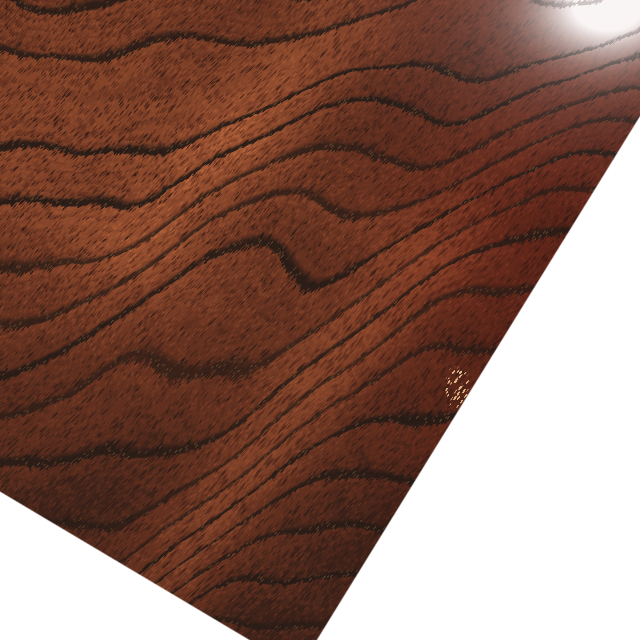
Write a WebGL 2 fragment shader that draws this texture.

```glsl
#version 300 es
precision highp float;
// Corner of a lacquered wood board with wavy dark growth rings on white.

uniform vec2 u_resolution;
out vec4 fragColor;

float hash(vec2 p) {
    return fract(sin(dot(p, vec2(127.1, 311.7))) * 43758.5);
}

float bell(float x, float width) {
    return exp(-x * x / (width * width));
}

// Layered sines for broad, soft variation.
float clouds(vec2 p) {
    return 0.5 * sin(p.x * 9.0 + 3.0 * sin(p.y * 7.0))
         + 0.3 * sin(p.y * 19.0 - p.x * 13.0)
         + 0.2 * sin(p.x * 37.0 + p.y * 29.0 + 2.0 * sin(p.x * 17.0));
}

// Cellular pores: one stretched grain of random strength per cell.
float pores(vec2 p, vec2 size, float density) {
    vec2 q = p / size;
    q.x += 7.0 * hash(vec2(floor(q.y), 3.0));
    vec2 cell = floor(q);
    vec2 jitter = 0.3 * (vec2(hash(cell), hash(cell + 19.0)) - 0.5);
    float shape = 1.0 - smoothstep(0.2, 0.52, length(fract(q) - 0.5 - jitter));
    return shape * step(hash(cell + 41.0), density) * (0.5 + 0.5 * hash(cell + 73.0));
}

// Signed distance across the two diagonal folds of the grain.
float foldLeft(vec2 p)  { return p.x - 0.215 - 0.75 * (p.y - 0.577); }
float foldRight(vec2 p) { return p.x - 0.44 - 0.8 * (p.y - 0.33); }

// Height field whose level lines are the growth rings.
float ringField(vec2 p) {
    float a = foldLeft(p), b = foldRight(p);
    float rise = 0.15 * bell(p.y - 0.66, 0.32) * smoothstep(-0.1, 0.1, a);
    rise += (0.36 - 0.2 * p.y) * smoothstep(-0.14, 0.14, b);
    rise += 0.055 * bell(b + 0.27, 0.1) * smoothstep(0.35, 0.65, p.y);
    rise += 0.022 * sin(p.x * 14.0 - 3.0) * smoothstep(0.8, 1.0, p.y);
    rise += 0.005 * sin(p.x * 23.0 + p.y * 9.0) + 0.003 * sin(p.x * 43.0 - p.y * 17.0);
    return p.y - rise;
}

// Ring count, with wider spacing toward the top.
float ringPhase(float f) {
    return 12.0 * f - 0.2 * smoothstep(0.56, 0.7, f) - 0.9 * smoothstep(0.78, 0.92, f);
}

// Dark ring: crisp below, feathered above.
float ringLine(float phase, float width) {
    float offset = phase - floor(phase + 0.5);
    return smoothstep(-width, -0.5 * width, offset)
         * (1.0 - smoothstep(0.2 * width, 1.7 * width, offset));
}

vec3 woodRamp(float t) {
    vec3 c = mix(vec3(0.22, 0.125, 0.095), vec3(0.38, 0.185, 0.12), smoothstep(0.0, 0.35, t));
    c = mix(c, vec3(0.54, 0.28, 0.17), smoothstep(0.3, 0.68, t));
    return mix(c, vec3(0.74, 0.41, 0.24), smoothstep(0.62, 1.0, t));
}

vec3 wood(vec2 p) {
    // Fibre coordinates run up and to the right.
    vec2 along = normalize(vec2(0.68, 0.73));
    vec2 fibre = vec2(dot(p, along), dot(p, vec2(-along.y, along.x)));
    fibre.y += 0.004 * sin(fibre.x * 21.0);
    float fine = pores(fibre, vec2(0.016, 0.0036), 0.6);
    float coarse = pores(fibre + 0.37, vec2(0.027, 0.0052), 0.4);
    float glint = pores(fibre + 0.71, vec2(0.011, 0.0038), 0.5);

    float field = ringField(p);
    float phase = ringPhase(field) + 0.07 * (fine - coarse) + 0.025 * clouds(p * 5.0);
    float ringId = floor(phase + 0.5);
    float strength = mix(0.72, 1.0, hash(vec2(ringId, 5.0)));
    float line = strength * ringLine(phase, 0.085 + 0.025 * clouds(p * 2.0 + ringId));

    // Warm light on the upper left and along the folds.
    float warm = bell(length((p - vec2(0.16, 0.77)) * vec2(0.8, 1.0)), 0.3);
    float fold = 0.7 * bell(foldLeft(p), 0.1) * smoothstep(0.35, 0.65, p.y)
               + bell(foldRight(p), 0.1) * (1.0 - smoothstep(0.55, 0.9, p.y));
    float tone = 0.28 + 0.34 * warm + 0.3 * fold + 0.07 * clouds(p * 1.4);
    tone -= 0.14 * (1.0 - smoothstep(0.1, 0.5, p.y)) * (1.0 - 0.5 * fold);
    tone += 0.1 * (fract(phase) - 0.5);

    // Faint secondary rings broken up by the pores.
    float streak = smoothstep(0.35, 0.95, sin(phase * 31.0 + 1.5 * clouds(p * 3.0)));
    tone -= streak * (0.05 + 0.16 * warm) * (0.4 + coarse + fine);
    tone += 0.13 * glint - (0.13 + 0.12 * warm) * fine - (0.13 + 0.16 * fold) * coarse;

    vec3 color = woodRamp(clamp(tone, 0.0, 1.0));
    float red = smoothstep(0.45, 0.9, p.x);
    color *= mix(vec3(1.0), vec3(0.98, 0.78, 0.8), red);
    color = mix(color, vec3(0.135, 0.1, 0.085), 0.92 * line);
    color = mix(color, vec3(0.5, 0.36, 0.23), 0.55 * line * glint * step(0.62, glint));

    // Pale worn specks near the right edge.
    float worn = bell(length((p - vec2(0.715, 0.395)) * vec2(1.2, 0.8)), 0.025);
    color = mix(color, vec3(0.86, 0.7, 0.5), smoothstep(0.25, 0.5, worn * (glint + 0.5 * fine)));

    // Window glare on the lacquer.
    float glareDistance = length((p - vec2(0.95, 0.99)) * vec2(0.8, 1.15));
    float glare = 0.95 * bell(glareDistance, 0.085) + 0.28 * bell(glareDistance, 0.2);
    return mix(color, vec3(0.98, 0.96, 0.96), min(glare, 1.0) * (1.0 - 0.25 * line));
}

void main() {
    vec2 p = gl_FragCoord.xy / u_resolution;
    float pixel = 1.0 / min(u_resolution.x, u_resolution.y);
    float rightEdge = dot(p - vec2(0.495, 0.0), vec2(0.851, -0.525));
    float lowerEdge = dot(p - vec2(0.0, 0.232), vec2(-0.511, -0.859));
    float outside = smoothstep(-pixel, pixel, max(rightEdge, lowerEdge));
    fragColor = vec4(mix(wood(p), vec3(1.0), outside), 1.0);
}
```
